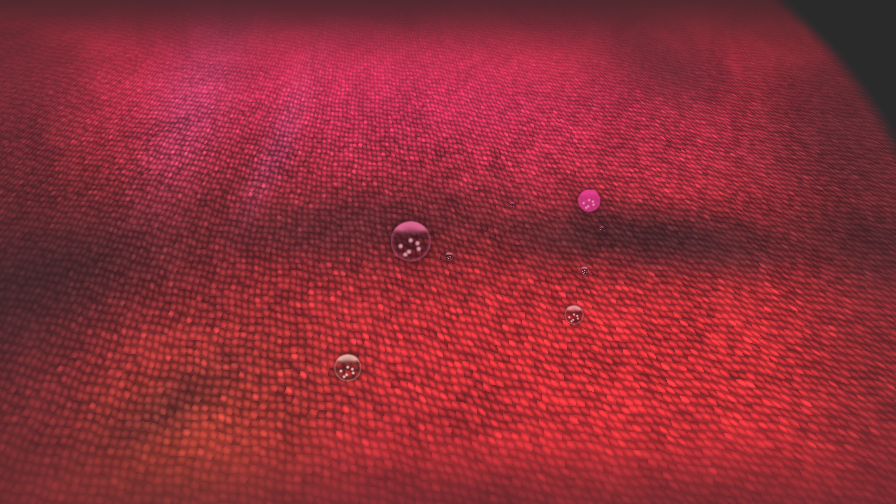
This texture is drawn by a Shadertoy shader. Its source:

```glsl
// Water beads resting on folded crimson cloth with a visible weave.

const vec3 CRIMSON = vec3(0.61, 0.175, 0.205);
const vec3 PINK    = vec3(0.80, 0.20, 0.36);
const vec3 SCARLET = vec3(0.79, 0.19, 0.215);
const vec3 RUST    = vec3(0.64, 0.25, 0.20);
const vec3 ROSE    = vec3(0.78, 0.28, 0.45);
const vec3 SHADOW  = vec3(0.25, 0.155, 0.17);
const vec3 BACKDROP = vec3(0.165, 0.165, 0.17);
const vec3 CREAM   = vec3(0.95, 0.78, 0.70);
const vec3 MAGENTA = vec3(0.93, 0.25, 0.58);

const float HORIZON = 1.35;       // height at which the weave would vanish
const float THREAD_SIZE = 0.0150; // weave period at unit depth
const float THREAD_CONTRAST = 0.68;
const float ROW_TILT = -0.17;     // rows descend to the right
const int BEAD_COUNT = 8;

// Bead centre (x, y), radius, and magenta tint
const vec4 BEADS[BEAD_COUNT] = vec4[](
    vec4(0.815, 0.521, 0.040, 0.65), vec4(1.169, 0.602, 0.022, 1.0),
    vec4(1.139, 0.375, 0.019, 0.25), vec4(0.690, 0.270, 0.027, 0.05),
    vec4(0.891, 0.491, 0.008, 0.40), vec4(1.160, 0.463, 0.008, 0.40),
    vec4(1.016, 0.593, 0.006, 0.80), vec4(1.194, 0.546, 0.005, 0.80));

float hash(vec2 p) {
    vec3 h = fract(vec3(p.xyx) * 0.1031);
    h += dot(h, h.yzx + 33.33);
    return fract((h.x + h.y) * h.z);
}

// Soft elliptical patch, turned by an angle
float patchAt(vec2 p, vec2 centre, vec2 size, float angle) {
    vec2 q = p - centre;
    float c = cos(angle), s = sin(angle);
    q = vec2(c * q.x + s * q.y, c * q.y - s * q.x) / size;
    return exp(-dot(q, q));
}

// Layered sines with feedback for uneven wear
float mottle(vec2 p) {
    float sum = 0.0, amp = 0.5;
    for (int i = 0; i < 5; i++) {
        p = mat2(0.8, 0.6, -0.6, 0.8) * p * 1.7 + 1.3;
        p += 0.6 * sin(p.yx * 1.1);
        sum += amp * sin(p.x) * sin(p.y);
        amp *= 0.75;
    }
    return sum;
}

// Broad colour and folds of the cloth
vec3 clothColour(vec2 p) {
    vec3 c = CRIMSON;
    c = mix(c, PINK, 0.9 * patchAt(p, vec2(0.78, 0.81), vec2(0.70, 0.18), -0.05));
    c = mix(c, SCARLET, patchAt(p, vec2(1.25, 0.25), vec2(0.60, 0.24), 0.0));
    c = mix(c, RUST, 0.8 * patchAt(p, vec2(0.36, 0.13), vec2(0.28, 0.20), 0.4));
    c = mix(c, ROSE, 0.65 * patchAt(p, vec2(0.38, 0.78), vec2(0.07, 0.18), -0.4));
    c = mix(c, ROSE, 0.65 * patchAt(p, vec2(0.55, 0.71), vec2(0.03, 0.15), -0.42));
    // Shadowed folds
    float dark = 0.85 * patchAt(p, vec2(1.30, 0.525), vec2(0.42, 0.065), -0.05);
    dark = max(dark, 0.80 * patchAt(p, vec2(0.05, 0.44), vec2(0.50, 0.14), 0.28));
    dark = max(dark, 0.62 * patchAt(p, vec2(0.68, 0.55), vec2(0.45, 0.085), 0.05));
    dark = max(dark, 0.65 * patchAt(p, vec2(1.75, 0.52), vec2(0.30, 0.10), -0.1));
    dark = max(dark, 0.50 * patchAt(p, vec2(1.33, 0.87), vec2(0.15, 0.08), -0.4));
    dark = max(dark, 0.45 * patchAt(p, vec2(0.33, 0.19), vec2(0.16, 0.05), 0.6));
    dark = max(dark, 0.55 * patchAt(p, vec2(1.68, 0.75), vec2(0.20, 0.25), 0.3));
    return mix(c, SHADOW, dark);
}

// Perspective grid of short, staggered threads
float weave(vec2 p, float focus) {
    float depth = HORIZON - p.y;
    vec2 g = vec2((p.x - 0.9) / depth, -log(depth)) / THREAD_SIZE;
    g = mat2(1.0, -ROW_TILT, ROW_TILT, 1.0) * g;
    g += 0.4 * sin(g.yx * 0.13) + 0.12 * sin(g.yx * 0.9 + 2.0);
    g.x += 0.5 * mod(floor(g.y), 2.0);
    vec2 cell = floor(g), f = fract(g) - 0.5;
    f += 0.3 * (vec2(hash(cell), hash(cell + 19.0)) - 0.5);
    f.y += 0.35 * f.x;
    float thread = 1.0 - smoothstep(0.05, 0.65, length(f * vec2(0.8, 1.25)));
    float light = (thread - 0.45) * 0.9 + (hash(cell + 7.0) - 0.5) * 0.55;
    float glint = step(0.9, hash(cell + 41.0)) * thread * 0.5;
    return (light + glint) * focus;
}

// Domed bead: bright cap, dark waist, sparkles below, thin rim
vec3 addBead(vec3 c, vec2 p, vec4 bead) {
    vec2 q = (p - bead.xy) / bead.z;
    float d = length(q), aa = 1.5 / (iResolution.y * bead.z);
    c *= 1.0 - 0.35 * exp(-6.0 * abs(d - 1.0)) * step(1.0, d);
    vec3 tint = mix(CREAM, MAGENTA, bead.w);
    vec3 body = mix(c * 0.65, tint, 0.04 + 0.7 * smoothstep(0.85, 1.0, bead.w));
    float cap = smoothstep(0.2, 0.6, q.y - 0.25 * q.x * q.x);
    body = mix(body, tint, cap * (0.35 + 0.5 * smoothstep(0.35, 0.85, d)));
    body = mix(body, tint, 0.35 * smoothstep(0.78, 0.98, d));
    for (int i = 0; i < 6; i++) {
        float k = float(i);
        vec2 spot = vec2(0.5 * sin(k * 2.4), 0.05 - 0.14 * k);
        float spark = 1.0 - smoothstep(0.03, 0.18, length(q - spot));
        body = mix(body, mix(tint, vec3(1.0, 0.88, 0.88), 0.6), 0.8 * spark);
    }
    return mix(c, body, 1.0 - smoothstep(1.0 - aa, 1.0 + aa, d));
}

void mainImage(out vec4 fragColor, in vec2 fragCoord) {
    vec2 p = fragCoord / iResolution.y;
    float wear = mottle(p * vec2(7.0, 10.0));
    vec3 c = clothColour(p + 0.012 * wear);

    // Weave, sharpest across the middle
    float focus = 1.0 - 0.85 * smoothstep(0.65, 1.0, p.y);
    focus *= mix(0.4, 1.0, smoothstep(0.0, 0.25, p.y));
    float shade = 1.0 + THREAD_CONTRAST * weave(p, focus) + 0.13 * wear;
    c = SHADOW * 0.95 + (c - SHADOW * 0.95) * shade + 0.07 * (shade - 1.0);

    // Darkened borders
    float border = 0.85 * smoothstep(0.87, 1.02, p.y);
    border = max(border, 0.50 * (1.0 - smoothstep(0.0, 0.32, p.x)));
    border = max(border, 0.40 * (1.0 - smoothstep(-0.02, 0.14, p.y)));
    border = max(border, 0.35 * smoothstep(1.50, 1.80, p.x));
    c = mix(c, SHADOW, border);

    // Cloth edge curving away at the upper right only
    float t = (p.y - 0.70) / 0.30;
    float edge = 1.778 - 0.232 * t + 0.10 * max(t, 0.0) * (1.0 - t);
    c = mix(c, BACKDROP, smoothstep(-0.025, 0.025, p.x - edge));

    for (int i = 0; i < BEAD_COUNT; i++) c = addBead(c, p, BEADS[i]);
    fragColor = vec4(clamp(c, 0.0, 1.0), 1.0);
}
```
